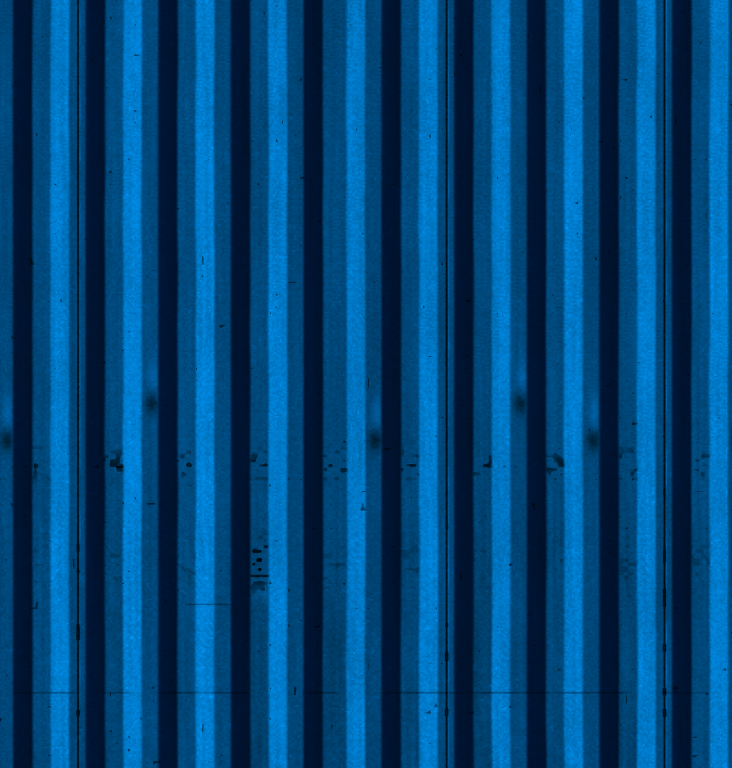
A Shadertoy shader for this texture:

```glsl
const float PITCH = 0.0992;        // rib width, share of the canvas
const float START = 0.0205;        // left edge of the first groove
const float JOINT_X = 0.451;       // one face is widened here
const float JOINT_WIDTH = 0.0075;
const float GROOVE_END = 0.24;     // profile edges, share of a rib
const float LEFT_END = 0.49;
const float RIDGE_END = 0.745;
const float EDGE_SOFT = 0.028;
const float SEAM_AT = 0.868;
const float DENT_AT = 0.89;
const float DENT_LOW = 0.427;
const float DENT_HIGH = 0.475;
const float CREASE_Y = 0.25;
const float WELD_Y = 0.098;
const float GRAIN = 0.17;
const float STREAKS = 0.10;
const float BLOTCHES = 0.14;
const vec3 GROOVE = vec3(0.0, 0.075, 0.185);
const vec3 LEFT_FACE = vec3(0.0, 0.285, 0.485);
const vec3 RIDGE = vec3(0.0, 0.475, 0.785);
const vec3 RIGHT_FACE = vec3(0.0, 0.275, 0.47);

float hash(vec2 p) {
    return fract(sin(dot(p, vec2(127.1, 311.7))) * 43758.5453);
}

float noise(vec2 p) {
    vec2 i = floor(p), f = fract(p);
    f = f * f * (3.0 - 2.0 * f);
    return mix(mix(hash(i), hash(i + vec2(1, 0)), f.x),
               mix(hash(i + vec2(0, 1)), hash(i + vec2(1, 1)), f.x), f.y);
}

float fbm(vec2 p) {
    float sum = 0.0, amp = 0.5;
    for (int i = 0; i < 4; i++) {
        sum += amp * noise(p);
        p = p * 2.03 + 17.3;
        amp *= 0.5;
    }
    return sum / 0.9375;
}

float blob(vec2 d, vec2 size) {
    d /= size;
    return exp(-dot(d, d));
}

float line(float d, float halfWidth, float px) {
    return 1.0 - smoothstep(halfWidth - 0.5 * px, halfWidth + px, abs(d));
}

void mainImage(out vec4 fragColor, in vec2 fragCoord) {
    vec2 uv = fragCoord / iResolution.xy;
    vec2 p = fragCoord / iResolution.y;
    vec2 px = 1.0 / iResolution.xy;

    // Rib index and position across the rib
    float x = uv.x - clamp(uv.x - JOINT_X, 0.0, JOINT_WIDTH) - START;
    float wobble = 0.018 * (noise(vec2(uv.x * 8.0, uv.y * 14.0)) - 0.5);
    float rib = floor(x / PITCH);
    float t = fract(x / PITCH);
    float te = t + wobble * sin(3.14159 * t);
    float w = max(EDGE_SOFT, px.x / PITCH);

    // Folded profile: groove, left face, ridge, right face
    float toLeft = smoothstep(GROOVE_END - w, GROOVE_END + w, te);
    float toRidge = smoothstep(LEFT_END - w, LEFT_END + w, te);
    float toRight = smoothstep(RIDGE_END - w, RIDGE_END + w, te);
    float toGroove = smoothstep(1.0 - 2.0 * w, 1.0, te);
    vec3 col = mix(GROOVE * (1.1 - 0.8 * t), LEFT_FACE, toLeft);
    col = mix(col, RIDGE, toRidge);
    col = mix(col, RIGHT_FACE, toRight);
    col = mix(col, GROOVE * 1.1, toGroove);
    float left = toLeft * (1.0 - toRidge);
    float right = toRight * (1.0 - toGroove);

    // Paint: grain, streaks, blotches and tone per rib
    float shade = 1.0 + GRAIN * (noise(p * 420.0) - 0.5);
    shade += STREAKS * (noise(p * vec2(230.0, 7.0)) - 0.5);
    shade += BLOTCHES * (fbm(p * vec2(30.0, 14.0)) - 0.5);
    shade += 0.06 * (hash(vec2(rib, 4.0)) - 0.5);
    shade += 0.13 * smoothstep(0.8, 0.98, noise(p * 260.0 + 40.0));
    float low = 1.0 - smoothstep(0.1, 0.55, uv.y);
    shade -= 0.5 * left * low * fbm(p * vec2(60.0, 12.0)) * hash(vec2(rib, 9.0));

    // Dents on right faces: lit above, shaded below
    float cycle = mod(rib, 5.0);
    if (cycle == 1.0 || cycle == 4.0 || rib == 7.0) {
        float height = cycle == 1.0 ? DENT_HIGH : DENT_LOW;
        vec2 d = vec2((t - DENT_AT) * PITCH, uv.y - height);
        shade += right * 0.3 * blob(d - vec2(0.002, 0.035), vec2(0.008, 0.022));
        shade -= right * 0.6 * blob(d, vec2(0.009, 0.014));
    }

    // Crease and chipped paint on left faces
    float crease = rib == 3.0 ? left : 0.0;
    shade -= crease * 0.65 * line(uv.y - CREASE_Y, 0.0012, px.y);
    shade += crease * 0.22 * blob(vec2(t - 0.38, uv.y - CREASE_Y + 0.02), vec2(0.15, 0.015));
    float worn = 0.6 * exp(-pow((uv.y - 0.395) / 0.018, 2.0));
    worn += (rib == 3.0 ? 1.0 : 0.2) * exp(-pow((uv.y - 0.265) / 0.03, 2.0));
    shade -= left * worn * smoothstep(0.62, 0.8, noise(p * vec2(130.0, 170.0)));
    shade -= 0.5 * smoothstep(0.945, 0.99, noise(p * 125.0 + 8.0));

    // Horizontal weld and a short scratch
    float broken = smoothstep(0.2, 0.6, noise(vec2(uv.x * 25.0, 3.0)));
    shade -= 0.28 * broken * line(uv.y - WELD_Y, 0.0009, px.y);
    float scratch = smoothstep(0.25, 0.26, uv.x) * (1.0 - smoothstep(0.31, 0.32, uv.x));
    shade -= 0.3 * scratch * line(uv.y - 0.213, 0.0007, px.y);

    // Panel seams: dark gap with a thin lit edge
    if (cycle == 0.0 || rib == 8.0) {
        float d = (t - SEAM_AT) * PITCH;
        float chips = smoothstep(0.72, 0.85, noise(vec2(rib, uv.y * 70.0))) * low;
        shade -= 0.75 * line(d, 0.0009 + 0.0012 * chips, px.x);
        shade += 0.4 * (1.0 - chips) * noise(vec2(rib, uv.y * 40.0)) * line(d - 0.0028, 0.0005, px.x);
    }

    fragColor = vec4(clamp(col * max(shade, 0.12), 0.0, 1.0), 1.0);
}
```
